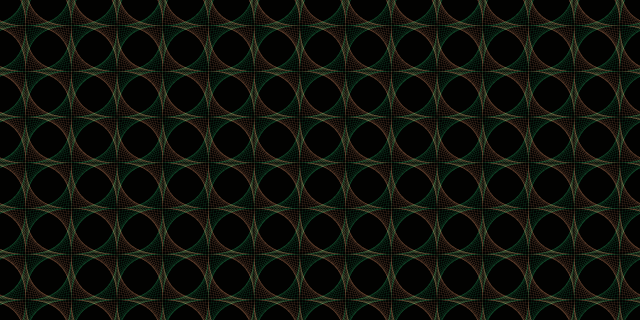
Give the GLSL for this pattern, as a Shadertoy shader.

```glsl
const vec2 REPEATS = vec2(14.0, 7.0);      // cells across and down
const vec2 GRID_OFFSET = vec2(0.56, 0.44); // position of the first cell corner
const int STRINGS = 16;                    // lines in each corner fan
const float LINE_WIDTH = 0.006;            // in cells
const float LINE_STRENGTH = 0.44;
const vec3 BACKGROUND = vec3(0.006, 0.006, 0.002);
const vec3 COPPER = vec3(0.73, 0.47, 0.33);
const vec3 GREEN = vec3(0.11, 0.52, 0.30);

// Share of a pixel covered by a line at signed distance d
float lineCoverage(float d, float pixel) {
    float upper = min(d + 0.5 * pixel, 0.5 * LINE_WIDTH);
    float lower = max(d - 0.5 * pixel, -0.5 * LINE_WIDTH);
    return max(upper - lower, 0.0) / pixel;
}

// Straight strings between two cell edges, enveloping a parabola
float stringFan(vec2 p, float pixel) {
    float sum = 0.0;
    for (int i = 0; i < STRINGS; i++) {
        float t = float(i) / float(STRINGS);
        vec2 normal = vec2(1.0 - t, t);
        float d = (dot(p, normal) - t * (1.0 - t)) / length(normal);
        sum += lineCoverage(d, pixel);
    }
    return sum;
}

void mainImage(out vec4 fragColor, in vec2 fragCoord) {
    vec2 cell = fract(fragCoord / iResolution.xy * REPEATS - GRID_OFFSET);
    float pixel = REPEATS.y / iResolution.y;
    vec3 color = BACKGROUND;

    // Quarter turns place a fan in each corner, in alternating colours
    for (int corner = 0; corner < 4; corner++) {
        vec3 thread = corner % 2 == 0 ? COPPER : GREEN;
        color += thread * LINE_STRENGTH * stringFan(cell, pixel);
        cell = vec2(cell.y, 1.0 - cell.x);
    }
    fragColor = vec4(min(color, 1.0), 1.0);
}
```
